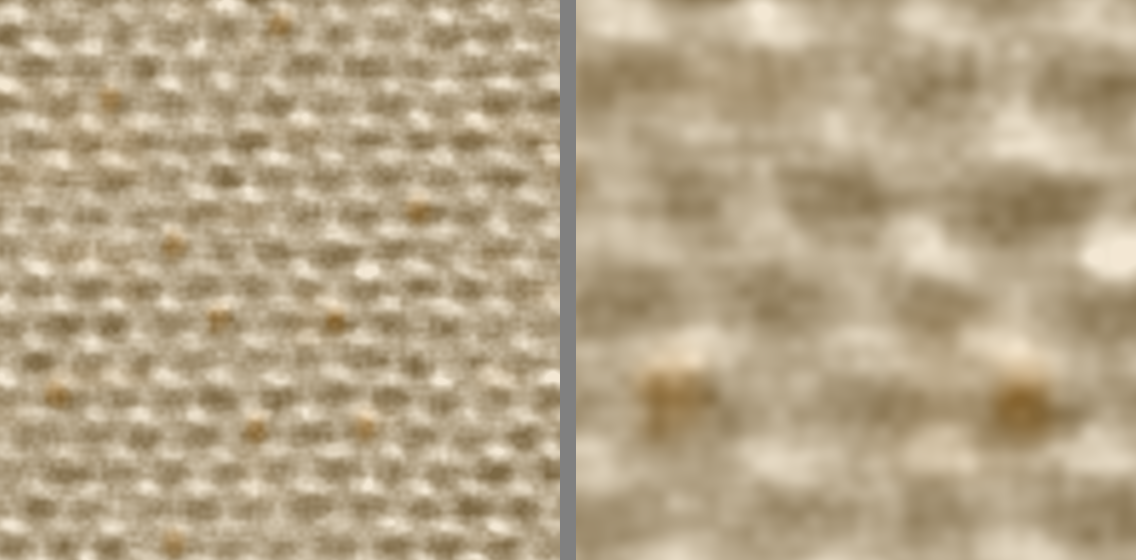
Left, the full canvas; right, a detail of the centre.
This texture is drawn by a Shadertoy shader. Its source:

```glsl
// Coarse plain-weave linen: staggered pale thread crowns over shaded gaps, with a few tan flecks.

const vec2 WEAVE_COUNT = vec2(10.25, 15.3);   // crowns across, rows down
const vec2 WEAVE_START = vec2(0.13, 0.3);     // first crown, in cells from the top left
const vec3 SHADE_COLOR = vec3(0.60, 0.53, 0.405);
const vec3 LIGHT_COLOR = vec3(0.87, 0.82, 0.73);
const vec3 FLECK_TINT = vec3(0.03, -0.02, -0.08);

float hash(vec2 p) {
    vec3 q = fract(vec3(p.xyx) * vec3(0.1031, 0.1030, 0.0973));
    q += dot(q, q.yzx + 33.33);
    return fract((q.x + q.y) * q.z);
}

// Random value in -1..1 for a cell and a channel
float vary(vec2 cell, float channel) {
    return 2.0 * hash(cell + channel * vec2(17.3, 41.7)) - 1.0;
}

// Smooth value noise in -1..1
float noise(vec2 p) {
    vec2 i = floor(p), f = fract(p);
    f = f * f * (3.0 - 2.0 * f);
    float low = mix(hash(i), hash(i + vec2(1, 0)), f.x);
    float high = mix(hash(i + vec2(0, 1)), hash(i + vec2(1, 1)), f.x);
    return 2.0 * mix(low, high, f.y) - 1.0;
}

// Elliptical spot with a fairly flat top and a quick falloff
float spot(vec2 d, vec2 radius) {
    d /= radius;
    float r = dot(d, d);
    return exp(-0.45 * r - 0.12 * r * r);
}

// Crown, shadow and fleck of one crossing: x = tone, y = fleck amount
vec2 crossing(vec2 d, vec2 cell) {
    d -= vec2(0.07 * vary(cell, 1.0), 0.06 * vary(cell, 2.0));
    float stretch = 1.0 + 0.25 * vary(cell, 3.0);

    // Crown slopes down to the right
    float slope = 0.35 + 0.25 * vary(cell, 4.0);
    vec2 tilted = vec2(d.x, d.y - slope * d.x);
    float crown = spot(tilted, vec2(0.24 * stretch, 0.19));
    crown *= 0.60 + 0.24 * vary(cell, 5.0);

    // Shaded gap below the crown
    vec2 below = d - vec2(0.04 + 0.06 * vary(cell, 6.0), 0.60);
    float shadow = spot(below, vec2(0.30 * stretch, 0.25));
    shadow *= 0.56 + 0.20 * vary(cell, 7.0);

    // Pale warp thread standing beside the gap
    float warp = 0.16 * spot(below - vec2(0.47, 0.0), vec2(0.10, 0.35));

    // Rare tan fibre
    float chosen = step(0.92, vary(cell, 8.0));
    vec2 fleckOffset = vec2(0.12 * vary(cell, 9.0), 0.40);
    float fleck = chosen * spot(d - fleckOffset, vec2(0.17, 0.32));
    return vec2(crown - shadow + warp - 0.10 * fleck, fleck);
}

// Sum of the crossings near p, in cell units with y running down
vec2 weave(vec2 p) {
    vec2 total = vec2(0.0);
    float nearRow = floor(p.y);
    for (int j = -2; j <= 2; j++) {
        float row = nearRow + float(j);
        float stagger = 0.53 * mod(row, 2.0);
        float nearColumn = floor(p.x - stagger);
        for (int i = -1; i <= 2; i++) {
            vec2 cell = vec2(nearColumn + float(i), row);
            vec2 center = cell + vec2(stagger, 0.0);
            total += crossing(p - center, cell + 60.0);
        }
    }
    return total;
}

// Fine fibre grain: short strands both ways plus small specks
float grain(vec2 p) {
    float weft = noise(p * vec2(3.0, 7.0) + 90.0);
    float warp = noise(p * vec2(9.0, 3.0) + 140.0);
    float specks = noise(p * vec2(9.5, 6.3) + 180.0);
    return 0.12 * weft + 0.10 * warp + 0.13 * specks;
}

void mainImage(out vec4 fragColor, in vec2 fragCoord) {
    vec2 uv = fragCoord / iResolution.xy;
    vec2 p = vec2(uv.x, 1.0 - uv.y) * WEAVE_COUNT - WEAVE_START;

    // Threads wander slightly, with ragged edges
    vec2 wander = vec2(noise(p * 0.6 + 11.0), noise(p * vec2(0.5, 0.3) + 37.0));
    vec2 ragged = vec2(noise(p * 4.0 + 5.0), noise(p * 4.0 + 71.0));
    vec2 q = p + wander * vec2(0.10, 0.08) + 0.05 * ragged;

    // Crossings flatten in places
    vec2 cloth = weave(q);
    float relief = 0.95 + 0.25 * noise(p * 0.7 + 23.0);
    float tone = 0.44 + cloth.x * relief + grain(p);
    tone += 0.03 * noise(p * 0.45 + 200.0);
    tone = clamp(tone, -0.4, 1.3);

    vec3 color = mix(SHADE_COLOR, LIGHT_COLOR, tone);
    float warmth = max(noise(p * 0.9 + 310.0) - 0.35, 0.0);
    color += FLECK_TINT * (cloth.y + 0.4 * warmth);
    fragColor = vec4(clamp(color, 0.0, 1.0), 1.0);
}
```
